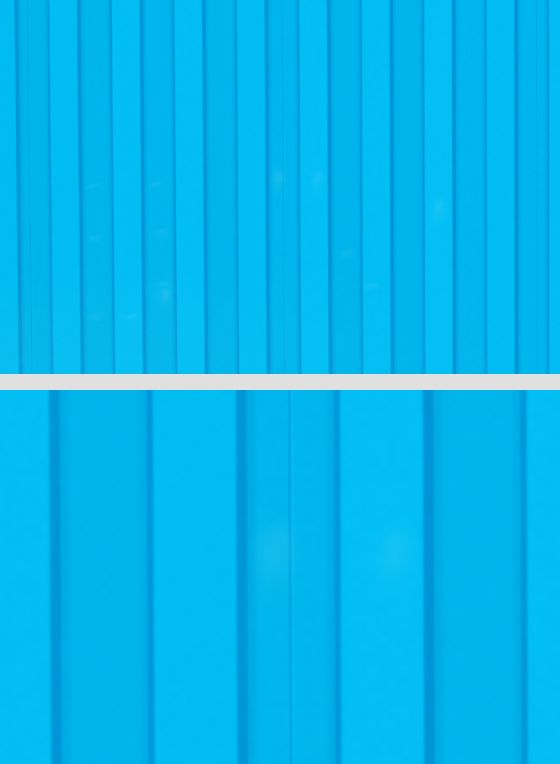
Top: the whole. Bottom: its middle third, enlarged.
A Shadertoy shader for this texture:

```glsl
// Blue corrugated metal wall: vertical ribs with shaded folds, thin seams and pale dents
#define RIB_PERIOD 0.1116
#define RIB_OFFSET 0.0290
#define RAISED_START 0.51
#define LEAN 0.0080
#define SHADOW_WIDTH 0.0062
#define CREASE_WIDTH 0.0036
#define SEAM_START 0.0495
#define SEAM_SPACING 0.4545
#define DENTS 13
#define DENT_STRENGTH 0.20

const vec3 RAISED = vec3(0.005, 0.742, 0.950);
const vec3 RECESSED = vec3(0.000, 0.712, 0.922);
const vec3 SLOPE = vec3(0.000, 0.665, 0.890);
const vec3 SHADOW = vec3(0.000, 0.575, 0.830);
const vec3 SHEEN = vec3(0.500, 0.860, 0.970);

float hash(vec2 p) {
    return fract(sin(dot(p, vec2(127.1, 311.7))) * 43758.5453);
}

float noise(vec2 p) {
    vec2 i = floor(p), f = fract(p);
    f = f * f * (3.0 - 2.0 * f);
    return mix(mix(hash(i), hash(i + vec2(1, 0)), f.x),
               mix(hash(i + vec2(0, 1)), hash(i + vec2(1, 1)), f.x), f.y);
}

// Vertical line of a given width with softened sides
float line(float d, float width, float soft) {
    return 1.0 - smoothstep(-soft, soft, abs(d) - 0.5 * width);
}

// Signed distance, in canvas widths, to the nearest fold at a rib phase
float foldDistance(float rib, float phase) {
    return (fract(rib - phase + 0.5) - 0.5) * RIB_PERIOD;
}

// Pale smudge with a sharper upper rim, fading downwards
float dent(vec2 d, vec2 size) {
    d.y -= 0.25 * d.x;
    d /= size;
    float fade = d.y > 0.0 ? 5.0 : 0.8;
    return exp(-d.x * d.x - fade * d.y * d.y);
}

void mainImage(out vec4 fragColor, in vec2 fragCoord) {
    vec2 uv = fragCoord / iResolution.xy;
    float px = 1.0 / iResolution.x;
    float soft = max(px, 0.0013);

    // Ribs lean slightly toward the lower left side of the wall
    float x = uv.x - LEAN * (1.0 - uv.y) * (1.0 - uv.x);
    x += 0.0006 * (noise(vec2(uv.x * 9.0, uv.y * 5.0)) - 0.5);
    float rib = (x - RIB_OFFSET) / RIB_PERIOD;
    float shadowD = foldDistance(rib, 0.0);
    float creaseD = foldDistance(rib, RAISED_START);

    // Flat faces, each slightly different in tone
    float raised = step(RAISED_START, fract(rib));
    vec3 color = mix(RECESSED, RAISED, raised);
    color += 0.014 * (hash(vec2(floor(rib), raised)) - 0.5);

    // Sloped sides and the dark folds
    color = mix(color, SLOPE, 0.85 * line(shadowD - 0.0025, 0.011, 0.003));
    color = mix(color, SLOPE, 0.75 * line(creaseD + 0.002, 0.008, 0.003));
    float depth = 0.8 + 0.2 * hash(vec2(floor(rib + 0.5), 7.0));
    color = mix(color, SHADOW, depth * line(shadowD, SHADOW_WIDTH, soft));
    color = mix(color, SHADOW, 0.75 * line(creaseD, CREASE_WIDTH, soft));
    color = mix(color, RAISED, 0.6 * line(creaseD - 0.004, 0.002, soft));

    // Thin seams where sheets join
    for (int i = 0; i < 3; i++) {
        float d = x - SEAM_START - SEAM_SPACING * float(i);
        color = mix(color, SHADOW, 0.45 * line(d, 0.0015, px));
        color = mix(color, RAISED, 0.50 * line(d - 0.002, 0.0015, px));
    }

    // Dents scattered over the lower part, denser to the left
    float glow = 0.0;
    for (int i = 0; i < DENTS; i++) {
        vec2 seed = vec2(float(i), 3.7);
        float face = floor(13.0 * pow(hash(seed), 1.4)) + 1.0;
        float across = face + 0.5 + 0.4 * (hash(seed + 1.0) - 0.5);
        vec2 center = vec2(RIB_OFFSET + 0.5 * RIB_PERIOD * across, 0.12 + 0.42 * hash(seed + 2.0));
        vec2 size = vec2(0.011, mix(0.008, 0.045, pow(hash(seed + 3.0), 3.0)));
        glow += dent(vec2(x, uv.y) - center, size) * (0.4 + 0.6 * hash(seed + 4.0));
    }
    float onFace = smoothstep(0.003, 0.008, min(abs(shadowD), abs(creaseD)));
    glow *= onFace * (0.7 + 0.6 * noise(uv * vec2(160.0, 70.0)));
    color = mix(color, SHEEN, min(DENT_STRENGTH * glow, 0.4));

    // Faint fading near the lower left, and paint grain
    color = mix(color, SHEEN, 0.07 * smoothstep(0.4, 0.0, uv.y) * (1.0 - uv.x));
    color += 0.008 * (noise(uv * vec2(240.0, 160.0)) - 0.5);

    fragColor = vec4(clamp(color, 0.0, 1.0), 1.0);
}
```
